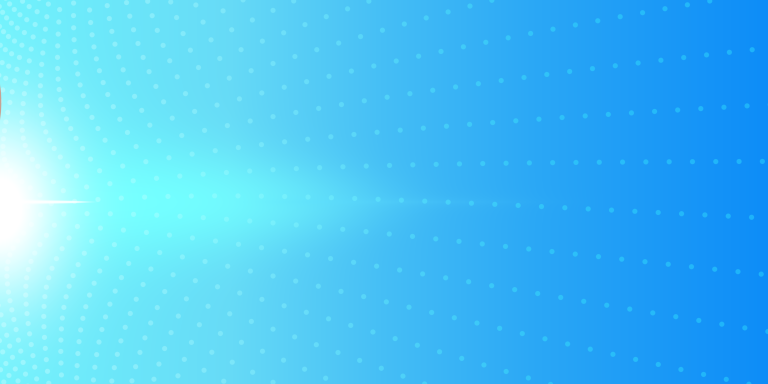
A WebGL 2 fragment shader for this background:

```glsl
#version 300 es
precision highp float;
// A cyan-to-blue backdrop lit by a white flare on the left edge.
// Rows of dots fan out from the flare; every row is a formula of x and its
// index, and each pixel tests only the nearest dots of its nearest rows.
uniform vec2 u_resolution;
out vec4 outColor;

// Backdrop: colours at positions along x (canvas height = 1)
const int STOPS = 5;
const float STOP_X[STOPS] = float[](0.0, 0.6, 1.0, 1.4, 2.0);
const vec3 STOP_COLOR[STOPS] = vec3[](
  vec3(0.44, 0.95, 0.99), vec3(0.40, 0.855, 0.965), vec3(0.27, 0.745, 0.96),
  vec3(0.165, 0.655, 0.96), vec3(0.05, 0.55, 0.97));

// Light
const float AXIS_Y = 0.474;
const vec3 BEAM_COLOR = vec3(0.45, 1.0, 1.0);
const vec3 STREAK_COLOR = vec3(0.36, 0.87, 1.0);
const vec2 FLARE_CENTER = vec2(0.0, 0.455);
const vec2 FLARE_SIZE = vec2(0.18, 0.25);
const float NEEDLE_LENGTH = 0.26;
const float NEEDLE_WIDTH = 0.009;

// Coral spot cut by the left edge
const vec2 SPOT_CENTER = vec2(0.0, 0.734);
const vec2 SPOT_SIZE = vec2(0.004, 0.043);
const vec3 SPOT_COLOR = vec3(0.78, 0.64, 0.58);

// Dots
const float DOT_RADIUS = 0.0066;
const float DOT_STEP = 0.0608;
const float DOT_START = 0.711;
const float DOT_OPACITY = 0.34;
const vec3 DOT_NEAR = vec3(0.85, 1.0, 1.0);
const vec3 DOT_FAR = vec3(0.22, 0.98, 1.0);

vec3 backdrop(float x) {
  vec3 color = STOP_COLOR[0];
  for (int i = 1; i < STOPS; i++) {
    float t = clamp((x - STOP_X[i - 1]) / (STOP_X[i] - STOP_X[i - 1]), 0.0, 1.0);
    color = mix(color, STOP_COLOR[i], t);
  }
  return color;
}

// Height of the middle row, and distance between rows, at x
float middleRow(float x) { return 0.581 - 0.112 * exp(-x / 0.45); }
float rowGap(float x) { return 0.0179 + x * (0.0761 - 0.0056 * x); }

// Coverage by the dots; rows are numbered downwards
float dots(vec2 p, float pixel) {
  float nearestRow = round((middleRow(p.x) - p.y) / rowGap(p.x));
  float d = 1.0;
  for (int i = -1; i <= 1; i++) {
    float row = nearestRow + float(i);
    float tilt = row - 0.8;
    float stepX = DOT_STEP / sqrt(1.0 + 0.006 * tilt * tilt);
    float start = DOT_START - 0.5 * stepX * mod(row, 2.0);
    float x = start + stepX * round((p.x - start) / stepX);
    vec2 center = vec2(x, middleRow(x) - row * rowGap(x));
    d = min(d, distance(p, center));
  }
  return 1.0 - smoothstep(DOT_RADIUS - pixel, DOT_RADIUS + pixel, d);
}

vec3 addLight(vec3 color, vec2 p) {
  float dy = p.y - AXIS_Y;

  // Wide beam that narrows to the right
  float beamWidth = mix(0.21, 0.055, clamp(p.x / 1.2, 0.0, 1.0));
  float beam = exp(-dy * dy / (beamWidth * beamWidth));
  beam *= 1.0 - smoothstep(0.35, 1.2, p.x);
  color = mix(color, BEAM_COLOR, beam);

  // Faint streak reaching past the middle
  float streak = exp(-abs(dy) / 0.014) * (1.0 - smoothstep(0.7, 1.6, p.x));
  return mix(color, STREAK_COLOR, 0.35 * streak * smoothstep(0.6, 0.9, p.x));
}

vec3 addFlare(vec3 color, vec2 p, float pixel) {
  vec2 q = (p - FLARE_CENTER) / FLARE_SIZE;
  float flare = min(1.0, 1.1 * exp(-dot(q, q)));
  color = mix(color, vec3(1.0), flare);

  // Thin white needle tapering to a point
  float taper = max(0.0, 1.0 - p.x / NEEDLE_LENGTH);
  float halfWidth = NEEDLE_WIDTH * taper + pixel;
  float needle = 1.0 - smoothstep(0.0, halfWidth, abs(p.y - AXIS_Y));
  return mix(color, vec3(1.0), needle * smoothstep(0.0, 0.3, taper));
}

void main() {
  vec2 p = gl_FragCoord.xy / u_resolution.y;
  float pixel = 1.0 / u_resolution.y;

  vec3 color = addLight(backdrop(p.x), p);
  vec3 dotColor = mix(DOT_NEAR, DOT_FAR, smoothstep(0.0, 1.6, p.x));
  color = mix(color, dotColor, DOT_OPACITY * dots(p, 0.7 * pixel));
  color = addFlare(color, p, pixel);

  float spot = 1.0 - smoothstep(0.6, 1.2, length((p - SPOT_CENTER) / SPOT_SIZE));
  color = mix(color, SPOT_COLOR, spot);
  outColor = vec4(color, 1.0);
}
```
